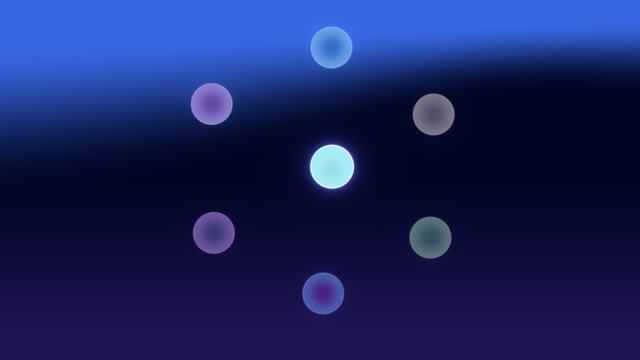
Write a Shadertoy shader that draws this background.

```glsl
// Six tinted glass orbs around a bright one, over a blue to violet night gradient.

const vec3 SKY_BLUE   = vec3(0.215, 0.405, 0.885);
const vec3 NIGHT      = vec3(0.005, 0.025, 0.150);
const vec3 VIOLET     = vec3(0.125, 0.080, 0.335);
const vec3 LAMP_FILL  = vec3(0.645, 0.925, 0.970);
const vec3 LAMP_SHADE = vec3(0.590, 0.870, 0.900);
const vec3 LAMP_RIM   = vec3(0.940, 0.980, 1.000);
const vec3 LAMP_GLOW  = vec3(0.330, 0.340, 0.720);

const vec2  RING_CENTER = vec2(0.015, 0.523);  // x is measured from mid canvas
const vec2  LAMP_CENTER = vec2(0.0336, 0.537);
const float RING_RADIUS = 0.345;
const float ORB_RADIUS  = 0.058;
const float LAMP_RADIUS = 0.061;
const float DOT_PITCH   = 0.0116;
const float DOT_STRENGTH = 0.012;

// Orbs run counterclockwise from the top
const int ORB_COUNT = 6;
const vec2 DRIFT[ORB_COUNT] = vec2[](
    vec2(0.017, 0.0), vec2(-0.017, 0.0155), vec2(-0.011, 0.0025),
    vec2(-0.006, 0.007), vec2(-0.007, -0.0105), vec2(0.002, -0.0135));
const vec3 CORE[ORB_COUNT] = vec3[](
    vec3(0.20, 0.44, 0.78), vec3(0.41, 0.29, 0.66), vec3(0.23, 0.22, 0.47),
    vec3(0.29, 0.13, 0.52), vec3(0.20, 0.31, 0.38), vec3(0.33, 0.31, 0.41));
const vec3 RIM[ORB_COUNT] = vec3[](
    vec3(0.41, 0.62, 0.89), vec3(0.53, 0.49, 0.79), vec3(0.42, 0.33, 0.61),
    vec3(0.28, 0.36, 0.66), vec3(0.35, 0.44, 0.47), vec3(0.46, 0.45, 0.51));

float disc(float dist, float radius, float pixel) {
    return 1.0 - smoothstep(-pixel, pixel, dist - radius);
}

// Blue falls off slowly on the left and abruptly on the right
vec3 backdrop(vec2 p, float u) {
    float wave = 0.008 * sin(9.0 * u + 1.0);
    float darkEdge = mix(0.42, 0.74, smoothstep(-0.1, 0.9, u)) + wave;
    float blueEdge = mix(0.88, 0.95, u);
    float sky = pow(smoothstep(darkEdge, blueEdge, p.y), 1.25);
    float floorGlow = 1.0 - smoothstep(0.0, 0.52, p.y);

    vec3 color = mix(NIGHT, VIOLET, floorGlow);
    color = mix(color, SKY_BLUE, sky);

    // Faint dot screen in the lower half
    vec2 dots = cos(6.2831853 * p / DOT_PITCH);
    float screen = smoothstep(0.0, 0.2, p.y) * (1.0 - smoothstep(0.25, 0.5, p.y));
    return color + DOT_STRENGTH * screen * dots.x * dots.y;
}

vec3 addOrb(vec3 color, vec2 p, int i, float pixel) {
    float angle = radians(90.0 + 360.0 * float(i) / float(ORB_COUNT));
    vec2 center = RING_CENTER + RING_RADIUS * vec2(cos(angle), sin(angle)) + DRIFT[i];
    float dist = length(p - center);
    float t = dist / ORB_RADIUS;

    float halo = exp(-max(dist - ORB_RADIUS, 0.0) / 0.016);
    color += 0.045 * halo * RIM[i];

    vec3 body = mix(CORE[i], RIM[i], smoothstep(0.1, 0.95, t));
    body += 0.05 * smoothstep(0.90, 0.97, t);
    return mix(color, body, disc(dist, ORB_RADIUS, pixel));
}

vec3 addLamp(vec3 color, vec2 p, float pixel) {
    vec2 q = p - LAMP_CENTER;
    float dist = length(q);
    float outside = max(dist - LAMP_RADIUS, 0.0);
    color += LAMP_GLOW * (0.45 * exp(-outside / 0.008) + 0.22 * exp(-outside / 0.028));

    float shade = 1.0 - smoothstep(0.0, 0.045, length(q + vec2(0.0, 0.008)));
    vec3 body = mix(LAMP_FILL, LAMP_SHADE, shade);
    body = mix(body, LAMP_RIM, smoothstep(0.90, 0.97, dist / LAMP_RADIUS));
    return mix(color, body, disc(dist, LAMP_RADIUS, pixel));
}

void mainImage(out vec4 fragColor, in vec2 fragCoord) {
    float pixel = 1.0 / iResolution.y;
    float u = fragCoord.x / iResolution.x;
    vec2 p = vec2(fragCoord.x - 0.5 * iResolution.x, fragCoord.y) * pixel;

    vec3 color = backdrop(p, u);
    for (int i = 0; i < ORB_COUNT; i++) {
        color = addOrb(color, p, i, pixel);
    }
    color = addLamp(color, p, pixel);

    fragColor = vec4(clamp(color, 0.0, 1.0), 1.0);
}
```
